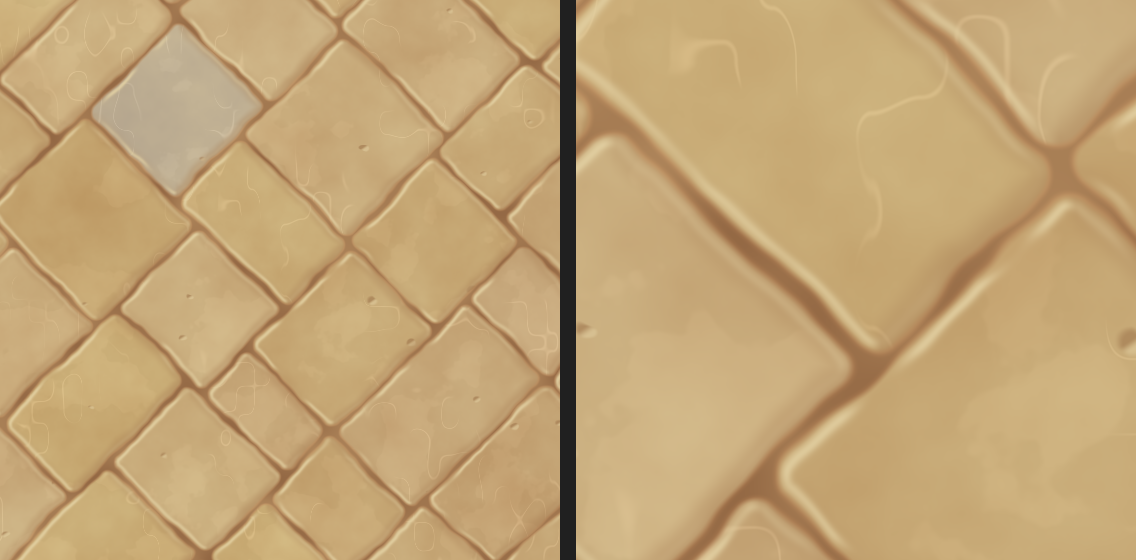
Left: the whole. Right: its middle third, enlarged.
Write a Shadertoy shader that draws this texture.

```glsl
float hash(vec2 p) {
    vec3 q = fract(vec3(p.xyx) * 0.1031);
    q += dot(q, q.yzx + 33.33);
    return fract((q.x + q.y) * q.z);
}

float noise(vec2 p) {
    vec2 i = floor(p), f = fract(p);
    f = f * f * (3.0 - 2.0 * f);
    return mix(mix(hash(i), hash(i + vec2(1, 0)), f.x),
               mix(hash(i + vec2(0, 1)), hash(i + vec2(1, 1)), f.x), f.y);
}

float fbm(vec2 p) {
    float sum = 0.0, amp = 0.5;
    for (int i = 0; i < 5; i++) {
        sum += amp * noise(p);
        p = mat2(1.6, 1.2, -1.2, 1.6) * p + 7.3;
        amp *= 0.5;
    }
    return sum / 0.97;
}

// Grid corners slide alternately along x and y, giving interlocking rectangles
float slide(vec2 corner) {
    return 0.6 * (hash(corner + 61.0) - 0.5);
}

void slabBounds(vec2 id, out vec2 lo, out vec2 hi) {
    float a = slide(id), b = slide(id + vec2(1, 0));
    float c = slide(id + vec2(0, 1)), d = slide(id + vec2(1, 1));
    bool even = mod(id.x + id.y, 2.0) < 0.5;
    lo = id + (even ? vec2(a, b) : vec2(c, a));
    hi = id + 1.0 + (even ? vec2(d, c) : vec2(b, d));
}

float roundedBox(vec2 p, vec2 halfSize, float radius) {
    vec2 q = abs(p) - halfSize + radius;
    return length(max(q, 0.0)) + min(max(q.x, q.y), 0.0) - radius;
}

// Sparse dents: x = dark hollow, y = lit rim
vec2 dents(vec2 p) {
    vec2 id = floor(p), result = vec2(0.0);
    float chance = hash(id + 17.0);
    vec2 centre = 0.3 + 0.4 * vec2(hash(id + 3.1), hash(id + 8.7));
    vec2 q = fract(p) - centre;
    q.y *= 1.5;
    float r = length(q) + 0.09 * (noise(p * 9.0) - 0.5);
    float size = 0.05 + 0.07 * hash(id + 5.0);
    float inside = 1.0 - smoothstep(size * 0.6, size * 1.3, r);
    float side = smoothstep(-0.06, 0.06, q.x - q.y);
    return step(chance, 0.14) * inside * vec2(1.0 - side, side);
}

void mainImage(out vec4 fragColor, in vec2 fragCoord) {
    vec2 uv = fragCoord / iResolution.y;
    float cellSize = 0.215;

    // Diagonal frame with hand-cut wobble
    vec2 p = vec2(uv.x + uv.y, uv.y - uv.x) * 0.7071 / cellSize;
    p += 0.045 * (vec2(noise(uv * 13.0), noise(uv * 13.0 + 40.0)) - 0.5);
    p += 0.014 * (vec2(noise(uv * 55.0), noise(uv * 55.0 + 20.0)) - 0.5);

    // Find the slab that holds this point
    float dist = 9.0;
    vec2 slab = vec2(0.0), local = vec2(0.0), halfSize = vec2(1.0);
    for (int y = -1; y <= 1; y++)
    for (int x = -1; x <= 1; x++) {
        vec2 id = floor(p) + vec2(x, y), lo, hi;
        slabBounds(id, lo, hi);
        vec2 q = p - 0.5 * (lo + hi), h = 0.5 * (hi - lo);
        float d = roundedBox(q, h, 0.09);
        if (d < dist) { dist = d; slab = id; local = q; halfSize = h; }
    }
    float depth = -dist * cellSize - 0.0035 - 0.004 * (noise(uv * 24.0) - 0.4);

    // Which edge is nearest, and how much light it catches
    vec2 margin = halfSize - abs(local);
    float pick = smoothstep(-0.03, 0.03, margin.y - margin.x);
    vec2 normal = sign(local) * vec2(pick, 1.0 - pick);
    float light = 0.56 + dot(normal, vec2(-0.2, 0.4));

    // Stone face
    float tone = hash(slab + 29.0);
    vec2 s = uv + 13.0 * vec2(tone, hash(slab + 4.0));
    float cloud = fbm(s * 7.0), grain = fbm(s * 26.0);
    float t = 0.66 + 0.45 * (tone - 0.5) + 1.3 * (cloud - 0.5) + 0.5 * (grain - 0.5);
    vec3 stone = mix(vec3(0.75, 0.61, 0.415), vec3(0.805, 0.70, 0.505), clamp(t, -0.3, 1.15));
    stone.b += 0.05 * (hash(slab + 51.0) - 0.5);
    bool isGrey = mod(slab.x + 7.0 * slab.y, 25.0) == 10.0;
    if (isGrey) stone = mix(vec3(0.71, 0.65, 0.56), vec3(0.80, 0.735, 0.60), cloud + 0.4 * (grain - 0.5));

    // Crisp painted patches, fine strokes and dents
    stone += 0.018 * (smoothstep(0.54, 0.58, fbm(s * 11.0 + 5.0)) - 0.3);
    float stroke = 1.0 - smoothstep(0.0, 0.035, abs(noise(s * vec2(34.0, 22.0)) - 0.5));
    stone += 0.05 * stroke * smoothstep(0.58, 0.75, noise(s * 12.0 + 9.0));
    vec2 dent = dents(s * 11.0);
    stone = mix(stone, vec3(0.62, 0.46, 0.30), 0.6 * dent.x);
    stone = mix(stone, vec3(0.87, 0.79, 0.61), 0.6 * dent.y);

    // Bevel: soft shade on far edges, broken bright line on lit edges
    float shade = 1.0 - smoothstep(0.0, 0.022, depth);
    stone = mix(stone, vec3(0.66, 0.50, 0.335), 0.6 * shade * (1.0 - light));
    float ridge = (depth - 0.0055) / 0.0034;
    float worn = smoothstep(0.2, 0.6, noise(uv * 19.0 + 3.0));
    stone = mix(stone, vec3(0.89, 0.82, 0.64), 0.85 * exp(-ridge * ridge) * light * worn);

    // Joints, darkest along the middle
    vec3 joint = mix(vec3(0.57, 0.40, 0.26), vec3(0.69, 0.53, 0.36), noise(uv * 21.0 + 70.0));
    joint *= 1.0 + 0.12 * smoothstep(-0.004, 0.001, depth);
    float aa = 0.7 / iResolution.y;
    vec3 color = mix(joint, stone, smoothstep(-0.0015 - aa, 0.0025 + aa, depth));
    fragColor = vec4(color, 1.0);
}
```
